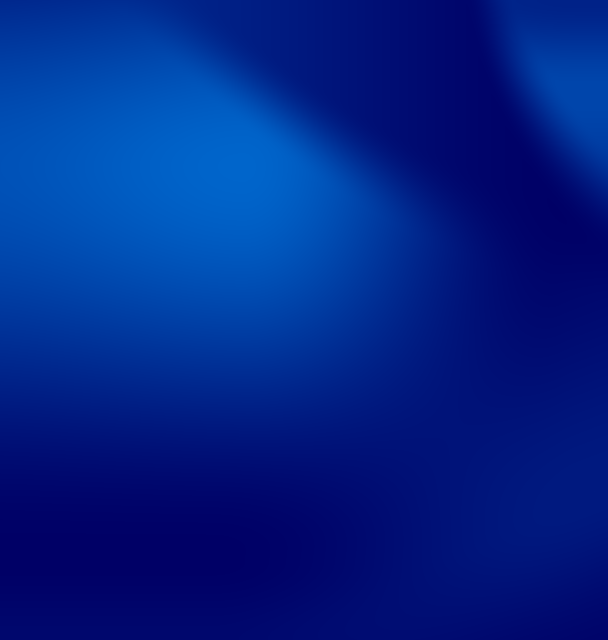
A WebGL 1 fragment shader for this background:

```glsl
precision highp float;
// Soft blue backdrop: a broad glow cut by a curved dark fold, with a corner beam and a faint low ridge.

uniform vec2 u_resolution;

const vec3 DEEP_BLUE = vec3(0.0, 0.0, 0.40);
const vec3 BRIGHT_BLUE = vec3(0.0, 0.40, 0.80);

const float GLOW_HEIGHT = 0.74;    // level of the brightest band
const float GLOW_BOTTOM = 0.14;
const float GLOW_TOP = 1.25;
const float GLOW_LEFT_DIM = 0.80;  // strength at the left border
const float GLOW_PEAK = 0.99;

const vec3 FOLD_CURVE = vec3(1.202, -1.151, 0.495); // quadratic in x
const vec2 FOLD_BLUR = vec2(-0.02, 0.13);
const float HAZE_PEAK = 0.36;

const vec3 BEAM_CURVE = vec3(0.765, 0.15, 0.90);    // quadratic in depth
const vec2 BEAM_TONES = vec2(0.33, 0.68);

const float RIDGE_PEAK = 0.25;
const float RIDGE_END = 0.24;      // ridge height at the right border
const float RIDGE_SLOPE = 0.36;
const float FLOOR_PEAK = 0.07;

float fall(float from, float to, float x) {
  return 1.0 - smoothstep(from, to, x);
}

float quadratic(vec3 c, float x) {
  return c.x + x * (c.y + x * c.z);
}

// Wide glow on the left, fading faster towards the right
float glow(vec2 p) {
  float vertical = smoothstep(GLOW_BOTTOM, GLOW_HEIGHT, p.y)
                 * fall(GLOW_HEIGHT, GLOW_TOP, p.y);
  float left = mix(GLOW_LEFT_DIM, 1.0, smoothstep(-0.05, 0.40, p.x));
  return GLOW_PEAK * vertical * left * fall(0.40, 0.92, p.x);
}

// Slanted ridge at lower right, steeper on its underside
float ridge(vec2 p) {
  float d = p.y - RIDGE_END + RIDGE_SLOPE * (1.0 - p.x);
  float spread = mix(0.12, 0.20, smoothstep(-0.05, 0.05, d));
  return RIDGE_PEAK * smoothstep(0.35, 0.95, p.x)
       * exp(-0.5 * d * d / (spread * spread));
}

// Curved beam in the upper right corner
float beam(vec2 p) {
  float depth = 1.0 - p.y;
  float inside = p.x - quadratic(BEAM_CURVE, depth);
  float tone = mix(BEAM_TONES.x, BEAM_TONES.y, smoothstep(0.0, 0.14, depth));
  return tone * fall(0.15, 0.50, depth)
       * smoothstep(0.0, 0.08 + 0.30 * depth, inside);
}

void main() {
  vec2 p = gl_FragCoord.xy / u_resolution;

  // Light on each side of the fold
  float lower = glow(p) + ridge(p) + FLOOR_PEAK * fall(0.0, 0.12, p.y) * fall(0.4, 0.9, p.x);
  float upper = HAZE_PEAK * fall(0.20, 0.95, p.x) + beam(p);

  float aboveFold = p.y - quadratic(FOLD_CURVE, p.x);
  float tone = mix(lower, upper, smoothstep(FOLD_BLUR.x, FOLD_BLUR.y, aboveFold));

  gl_FragColor = vec4(mix(DEEP_BLUE, BRIGHT_BLUE, clamp(tone, 0.0, 1.0)), 1.0);
}
```
